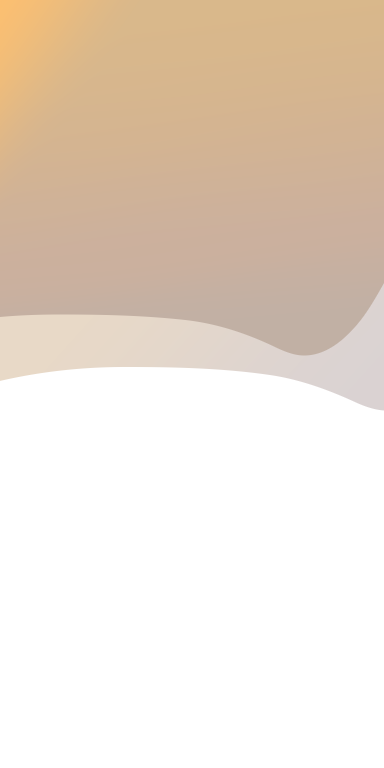
Write a WebGL 1 fragment shader that draws this background.

```glsl
precision highp float;
// Warm sand gradient with a corner glow, ending in two soft waves over white.

uniform vec2 u_resolution;

const vec3 WHITE = vec3(1.0);
const vec3 GOLD = vec3(0.85, 0.72, 0.545);
const vec3 TAN = vec3(0.83, 0.705, 0.57);
const vec3 ROSE = vec3(0.795, 0.69, 0.62);
const vec3 TAUPE = vec3(0.757, 0.69, 0.645);
const vec3 AMBER = vec3(0.99, 0.75, 0.44);
const vec3 CREAM = vec3(0.91, 0.85, 0.78);
const vec3 LILAC = vec3(0.855, 0.825, 0.825);

// Knots hold (x, height below the top, slope).
float hermite(float x, vec3 a, vec3 b) {
  float w = b.x - a.x;
  float t = clamp((x - a.x) / w, 0.0, 1.0);
  float s = 1.0 - t;
  return s * s * ((1.0 + 2.0 * t) * a.y + t * w * a.z)
       + t * t * ((1.0 + 2.0 * s) * b.y - s * w * b.z);
}

float upperWave(float x) {
  vec3 crest = vec3(0.156, 0.819, 0.0);
  vec3 shoulder = vec3(0.482, 0.8333, 0.11);
  vec3 fall = vec3(0.716, 0.9036, 0.48);
  vec3 trough = vec3(0.792, 0.9258, 0.0);
  vec3 rise = vec3(0.9375, 0.836, -1.25);
  if (x < crest.x) return hermite(x, vec3(0.0, 0.8255, -0.09), crest);
  if (x < shoulder.x) return hermite(x, crest, shoulder);
  if (x < fall.x) return hermite(x, shoulder, fall);
  if (x < trough.x) return hermite(x, fall, trough);
  if (x < rise.x) return hermite(x, trough, rise);
  return hermite(x, rise, vec3(1.0, 0.737, -1.8));
}

float lowerWave(float x) {
  vec3 crest = vec3(0.3255, 0.9557, 0.0);
  vec3 shoulder = vec3(0.703, 0.9766, 0.145);
  vec3 fall = vec3(0.9245, 1.047, 0.46);
  if (x < crest.x) return hermite(x, vec3(0.0, 0.992, -0.23), crest);
  if (x < shoulder.x) return hermite(x, crest, shoulder);
  if (x < fall.x) return hermite(x, shoulder, fall);
  return hermite(x, fall, vec3(1.0, 1.069, 0.07));
}

// Coverage below an edge, one pixel soft across its slope.
float below(float y, float edge, float slope, float pixel) {
  float d = (y - edge) / sqrt(1.0 + slope * slope);
  return clamp(d / pixel + 0.5, 0.0, 1.0);
}

vec2 randomGradient(vec2 cell) {
  float angle = 6.2832 * fract(sin(dot(cell, vec2(127.1, 311.7))) * 43758.5);
  return vec2(cos(angle), sin(angle));
}

float gradientNoise(vec2 p) {
  vec2 i = floor(p);
  vec2 f = fract(p);
  vec2 u = f * f * f * (f * (f * 6.0 - 15.0) + 10.0);
  vec2 e = vec2(1.0, 0.0);
  float a = dot(randomGradient(i), f);
  float b = dot(randomGradient(i + e.xy), f - e.xy);
  float c = dot(randomGradient(i + e.yx), f - e.yx);
  float d = dot(randomGradient(i + e.xx), f - e.xx);
  return mix(mix(a, b, u.x), mix(c, d, u.x), u.y);
}

// Tilted vertical gradient with faint streaks along its bands.
vec3 sandColor(vec2 p) {
  float t = p.y + 0.13 * p.x;
  t += 0.025 * gradientNoise(vec2(p.x * 1.5, t * 14.0));
  vec3 color = mix(GOLD, TAN, smoothstep(0.1, 0.48, t));
  color = mix(color, ROSE, smoothstep(0.35, 0.76, t));
  return mix(color, TAUPE, smoothstep(0.7, 0.94, t));
}

float cornerGlow(vec2 p) {
  float d = p.x / 0.4 + p.y / 0.58;
  return 1.0 - smoothstep(-0.1, 1.0, d);
}

vec3 bandColor(vec2 p) {
  float t = p.x + 0.9 * (p.y - 0.9);
  return mix(CREAM, LILAC, smoothstep(0.05, 1.1, t));
}

void main() {
  // Width spans 0 to 1, depth below the top spans 0 to 2.
  vec2 uv = gl_FragCoord.xy / u_resolution;
  vec2 p = vec2(uv.x, 2.0 * (1.0 - uv.y));
  float pixel = 2.0 / u_resolution.y;

  // Wave heights and slopes
  float h = 0.002;
  float upper = upperWave(p.x);
  float lower = lowerWave(p.x);
  float upperSlope = (upperWave(p.x + h) - upperWave(p.x - h)) / (2.0 * h);
  float lowerSlope = (lowerWave(p.x + h) - lowerWave(p.x - h)) / (2.0 * h);

  // Layers from back to front
  vec3 color = mix(sandColor(p), AMBER, cornerGlow(p));
  color = mix(color, bandColor(p), below(p.y, upper, upperSlope, pixel));
  color = mix(color, WHITE, below(p.y, lower, lowerSlope, pixel));
  gl_FragColor = vec4(color, 1.0);
}
```
